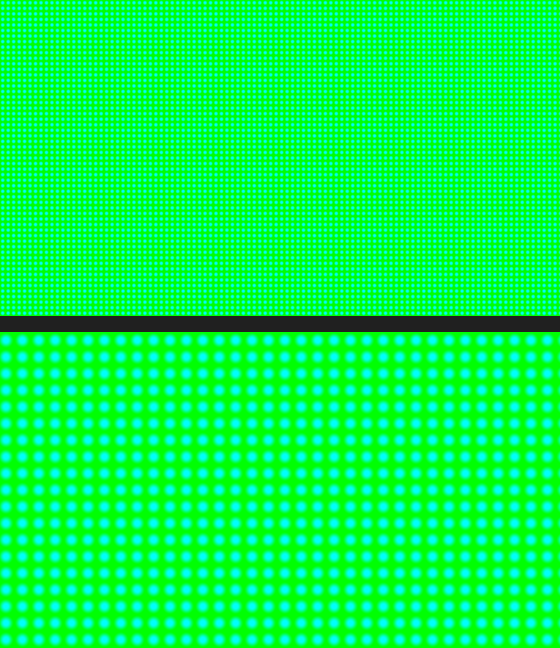
Top: the whole. Bottom: its middle third, enlarged.
Write a Shadertoy shader that draws this pattern.

```glsl
// Draws a dense grid of soft cyan dots on vivid green.

const vec2 DOT_COUNT = vec2(102.4, 57.0); // dots across and down the canvas
const float CORE_RADIUS = 0.10;           // fully cyan centre, in cells
const float OUTER_RADIUS = 0.49;          // end of the soft rim, in cells
const vec3 GREEN = vec3(0.0, 1.0, 0.01);
const vec3 CYAN = vec3(0.0, 1.0, 0.99);

// Position relative to the centre of the nearest cell
vec2 cellOffset(vec2 gridPos) {
    return fract(gridPos) - 0.5;
}

// Coverage of a round dot that fades from its core to its rim
float softDot(vec2 offset, float core, float rim) {
    return 1.0 - smoothstep(core, rim, length(offset));
}

void mainImage(out vec4 fragColor, in vec2 fragCoord) {
    // Cells fill the canvas from the lower left corner
    vec2 gridPos = fragCoord / iResolution.xy * DOT_COUNT;
    float dotMask = softDot(cellOffset(gridPos), CORE_RADIUS, OUTER_RADIUS);

    fragColor = vec4(mix(GREEN, CYAN, dotMask), 1.0);
}
```
